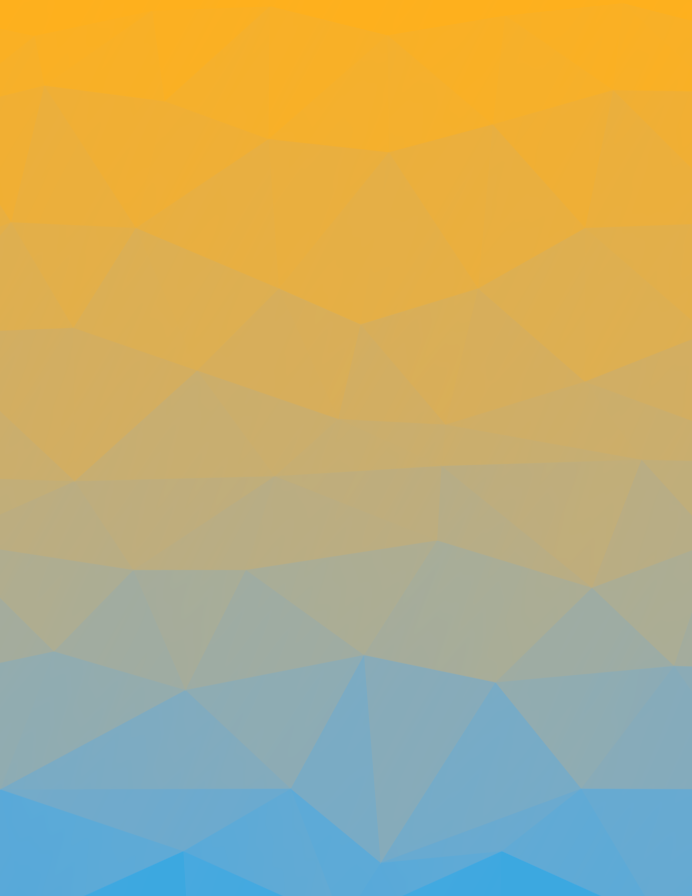
This background is drawn by a Shadertoy shader. Its source:

```glsl
// Low-poly backdrop: faceted triangles fading from orange down to sky blue.
// Wavy rows of vertices are stitched into triangles; every facet samples one
// vertical colour ramp around its centroid, so neighbours meet in crisp edges.

const vec3 ORANGE = vec3(0.995, 0.690, 0.115);
const vec3 BLUE = vec3(0.235, 0.660, 0.880);
const vec3 CHANNEL_CURVE = vec3(1.0, 1.0, 1.7); // blue channel fades later
const float COOL_LINEAR = 0.43;   // steady cooling with depth
const float COOL_CUBIC = 0.47;    // faster cooling near the bottom
const float FACET_SLOPE = 0.05;   // vertical shading kept inside a facet
const float FACET_TILT = 0.30;    // random sideways shading
const float FACET_JITTER = 0.030; // random level change per facet
const float STREAK_STRENGTH = 0.010;
const float STREAK_ANGLE = 0.95;
const vec2 STREAK_SCALE = vec2(4.0, 60.0);

const int ROWS = 11;
const int FIRST_COLUMN = -3;
const int LAST_COLUMN = 7;

// Row heights: base, dip, wave frequency, column of the deepest dip
const vec4 ROW_WAVE[ROWS] = vec4[ROWS](
    vec4(1.120, 0.000, 1.00, 0.0),
    vec4(0.980, 0.020, 2.00, 0.0),
    vec4(0.867, 0.038, 1.18, 2.8),
    vec4(0.699, 0.061, 1.22, 3.0),
    vec4(0.580, 0.059, 1.05, 2.6),
    vec4(0.475, 0.012, 1.00, 0.0),
    vec4(0.373, 0.029, 2.50, 0.5),
    vec4(0.251, 0.022, 2.80, 0.1),
    vec4(0.092, 0.055, 2.10, 1.0),
    vec4(0.010, 0.040, 3.14, 0.0),
    vec4(-0.150, 0.000, 1.00, 0.0));

// Row columns: start, spacing, sideways sway, shift of alternate columns
const vec4 ROW_SPACING[ROWS] = vec4[ROWS](
    vec4(0.050, 0.170, 0.000, 0.000),
    vec4(0.050, 0.170, 0.000, 0.000),
    vec4(0.070, 0.162, 0.000, -0.006),
    vec4(0.018, 0.172, -0.030, 0.013),
    vec4(0.090, 0.190, -0.015, 0.010),
    vec4(0.120, 0.265, 0.000, -0.012),
    vec4(0.160, 0.228, -0.045, -0.010),
    vec4(0.285, 0.224, 0.000, -0.017),
    vec4(0.337, 0.253, -0.050, 0.040),
    vec4(0.495, 0.230, 0.000, 0.000),
    vec4(0.500, 0.220, 0.000, 0.000));

float hash(vec2 p) {
    vec3 q = fract(p.xyx * 0.1031);
    q += dot(q, q.yzx + 33.33);
    return fract((q.x + q.y) * q.z);
}

float valueNoise(vec2 p) {
    vec2 cell = floor(p), f = fract(p);
    f = f * f * (3.0 - 2.0 * f);
    float low = mix(hash(cell), hash(cell + vec2(1, 0)), f.x);
    float high = mix(hash(cell + vec2(0, 1)), hash(cell + vec2(1, 1)), f.x);
    return mix(low, high, f.y);
}

vec2 meshVertex(int row, int column) {
    vec4 wave = ROW_WAVE[row], spacing = ROW_SPACING[row];
    float k = float(column);
    float phase = wave.z * (k - wave.w);
    float alternate = 1.0 - 2.0 * mod(k, 2.0);
    return vec2(spacing.x + spacing.y * k + spacing.z * sin(phase) + spacing.w * alternate,
                wave.x - wave.y * cos(phase));
}

// Signed distance to the line a-b, positive on its right side
float edgeDistance(vec2 p, vec2 a, vec2 b) {
    vec2 edge = b - a;
    return dot(p - a, vec2(edge.y, -edge.x)) / length(edge);
}

// Adds a clockwise facet as (level * coverage, coverage)
void addFacet(inout vec2 sum, vec2 p, vec2 a, vec2 b, vec2 c, vec2 id, float blur) {
    float inside = min(edgeDistance(p, a, b),
                   min(edgeDistance(p, b, c), edgeDistance(p, c, a)));
    float coverage = smoothstep(-blur, blur, inside);
    vec2 centre = (a + b + c) / 3.0;
    vec2 slope = vec2(FACET_TILT * (hash(id) - 0.5), FACET_SLOPE);
    float level = centre.y + dot(p - centre, slope)
                + FACET_JITTER * (hash(id + 41.0) - 0.5);
    sum += vec2(level, 1.0) * coverage;
}

void mainImage(out vec4 fragColor, in vec2 fragCoord) {
    vec2 p = fragCoord / iResolution.xy;
    float blur = 0.7 / min(iResolution.x, iResolution.y);
    vec2 sum = vec2(p.y, 1.0) * 0.0001;

    // Triangle mesh, skipping bands that cannot reach this height
    for (int row = 0; row < ROWS - 1; row++) {
        vec4 upper = ROW_WAVE[row], lower = ROW_WAVE[row + 1];
        if (p.y > upper.x + upper.y + blur || p.y < lower.x - lower.y - blur) continue;
        vec2 a = meshVertex(row, FIRST_COLUMN);
        vec2 c = meshVertex(row + 1, FIRST_COLUMN);
        for (int column = FIRST_COLUMN; column < LAST_COLUMN; column++) {
            vec2 b = meshVertex(row, column + 1);
            vec2 d = meshVertex(row + 1, column + 1);
            vec2 id = vec2(column + 10, row * 2);
            bool falling = distance(a, d) < distance(b, c); // shorter diagonal
            addFacet(sum, p, a, b, falling ? d : c, id, blur);
            addFacet(sum, p, falling ? a : b, d, c, id + vec2(0, 1), blur);
            a = b;
            c = d;
        }
    }

    // Colour ramp with faint diagonal streaks
    float depth = clamp(1.0 - sum.x / sum.y, 0.0, 1.1);
    vec2 along = vec2(cos(STREAK_ANGLE), sin(STREAK_ANGLE));
    vec2 streak = vec2(dot(p, along), dot(p, vec2(-along.y, along.x)));
    float warmth = 1.0 - depth * (COOL_LINEAR + COOL_CUBIC * depth * depth);
    warmth += STREAK_STRENGTH * (valueNoise(streak * STREAK_SCALE + 50.0) - 0.5);
    vec3 blend = pow(vec3(clamp(warmth, 0.0, 1.0)), CHANNEL_CURVE);
    fragColor = vec4(mix(BLUE, ORANGE, blend), 1.0);
}
```
